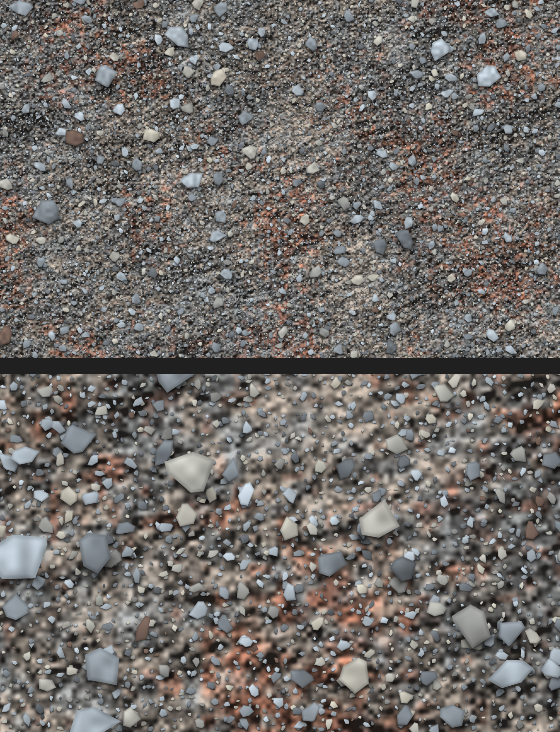
Top: the whole. Bottom: its middle third, enlarged.
Give the GLSL for this texture, as a WebGL 1 fragment shader.

```glsl
precision highp float;
uniform vec2 u_resolution;

// Lengths are in canvas heights
const float GRIT_CELL = 0.0088;     // spacing of the finest stones
const float CELL_GROWTH = 1.8;      // spacing ratio between layers
const float GRIT_DENSITY = 0.68;    // share of cells holding a stone, finest layer
const float PEBBLE_DENSITY = 0.24;  // same, coarsest layer
const float RIDGE_ANGLE = 0.42;
const float RIDGE_STRETCH = 0.65;
const float RELIEF = 2.1;
const float GRAIN = 0.85;
const float GRAIN_SCALE = 210.0;
const float RUST_AMOUNT = 0.5;
const float SHADOW = 0.7;
const vec2 LIGHT_STEP = vec2(-0.002, 0.006);

const vec3 CREVICE = vec3(0.09, 0.085, 0.08);
const vec3 SAND = vec3(0.72, 0.67, 0.62);
const vec3 ASH = vec3(0.64, 0.65, 0.65);
const vec3 RUST_TINT = vec3(1.14, 0.84, 0.74);
const vec3 SLATE = vec3(0.37, 0.39, 0.41);
const vec3 PALE = vec3(0.75, 0.80, 0.84);
const vec3 CREAM = vec3(0.77, 0.75, 0.69);
const vec3 BRICK = vec3(0.47, 0.39, 0.35);

float hash(vec2 p) {
  return fract(sin(dot(p, vec2(127.1, 311.7))) * 43758.5453);
}

mat2 rotation(float a) {
  float c = cos(a), s = sin(a);
  return mat2(c, -s, s, c);
}

float noise(vec2 p) {
  vec2 i = floor(p), f = fract(p);
  f = f * f * (3.0 - 2.0 * f);
  return mix(mix(hash(i), hash(i + vec2(1.0, 0.0)), f.x),
             mix(hash(i + vec2(0.0, 1.0)), hash(i + 1.0), f.x), f.y);
}

// Rough height field, stretched along the slanting ridges
float height(vec2 p) {
  p = rotation(RIDGE_ANGLE) * p;
  p.x *= RIDGE_STRETCH;
  float sum = 0.0, amp = 0.25;
  p *= 9.0;
  for (int i = 0; i < 5; i++) {
    sum += amp * noise(p);
    p = rotation(0.3) * p * 2.1 + 17.3;
    amp *= 0.9;
  }
  return sum;
}

vec3 ground(vec2 p) {
  float h = height(p);
  float slope = h - height(p + LIGHT_STEP);
  float grain = noise(p * GRAIN_SCALE) - 0.5;
  float tone = 0.55 + 1.1 * (h - 0.51) + RELIEF * slope + GRAIN * grain;
  float ashy = smoothstep(0.3, 0.7, 0.4 * noise(p * 6.0 + 40.0) + 0.6 * noise(p * 50.0));
  vec3 col = mix(CREVICE, mix(SAND, ASH, ashy), clamp(tone, 0.05, 1.2));
  float rust = smoothstep(0.52, 0.85, 0.5 * noise(p * 5.0 + 9.0) + 0.5 * noise(p * 70.0));
  return col * mix(vec3(1.0), RUST_TINT, RUST_AMOUNT * 2.0 * rust);
}

// Signed distance to an irregular hexagonal chip
float chip(vec2 q, float r, vec2 id) {
  float d = -r;
  for (int k = 0; k < 6; k++) {
    float fk = float(k);
    float a = (fk + 0.75 * hash(id + fk * 3.7)) * 1.0472;
    float reach = r * mix(0.65, 1.1, hash(id + fk * 5.3 + 11.0));
    d = max(d, dot(q, vec2(cos(a), sin(a))) - reach);
  }
  return d;
}

vec3 stoneColor(vec2 id, float coarse) {
  float kind = hash(id + 61.0);
  float value = hash(id + 73.0);
  vec3 col = mix(SLATE, PALE, mix(value, sqrt(value), coarse));
  col = mix(col, CREAM, step(0.70, kind) * (0.4 + 0.6 * value));
  return mix(col, BRICK, step(0.96, kind));
}

// One scattered layer of shaded stones with shadows underneath
vec3 addStones(vec3 col, vec2 p, float cell, float density, float coarse) {
  float px = 0.6 / u_resolution.y;
  vec2 base = floor(p / cell);
  for (int y = -1; y <= 1; y++) {
    for (int x = -1; x <= 1; x++) {
      vec2 slot = base + vec2(float(x), float(y));
      vec2 id = slot + coarse * 137.0;
      if (hash(id + 5.0) > density) continue;
      vec2 jitter = vec2(hash(id + 19.0), hash(id + 31.0));
      vec2 q = p - (slot + 0.15 + 0.7 * jitter) * cell;
      float size = hash(id + 43.0);
      float r = cell * mix(0.19, 0.38, size * size);
      if (dot(q, q) > 9.0 * r * r) continue;
      vec2 turned = rotation(6.2832 * hash(id + 53.0)) * q;
      turned.y *= mix(1.0, 1.8, hash(id + 59.0));
      float d = chip(turned, r, id);
      float below = smoothstep(0.3, -0.9, q.y / r);
      col *= 1.0 - SHADOW * below * exp(-max(d, 0.0) / (0.28 * r));
      float light = 0.98 + 0.14 * clamp((q.y - 0.5 * q.x) / r, -1.0, 1.0);
      light += 0.28 * (noise(p * 90.0 + id) - 0.5);
      light *= mix(0.82, 1.0, smoothstep(0.0, -0.25 * r, d));
      col = mix(col, stoneColor(id, coarse) * light, smoothstep(px, -px, d));
    }
  }
  return col;
}

void main() {
  vec2 p = gl_FragCoord.xy / u_resolution.y;
  vec3 col = ground(p);
  float cell = GRIT_CELL;
  for (int i = 0; i < 5; i++) {
    float coarse = float(i) / 4.0;
    float density = mix(GRIT_DENSITY, PEBBLE_DENSITY, coarse);
    col = addStones(col, p, cell, density, coarse);
    cell *= CELL_GROWTH;
  }
  gl_FragColor = vec4(clamp(col, 0.0, 1.0), 1.0);
}
```
